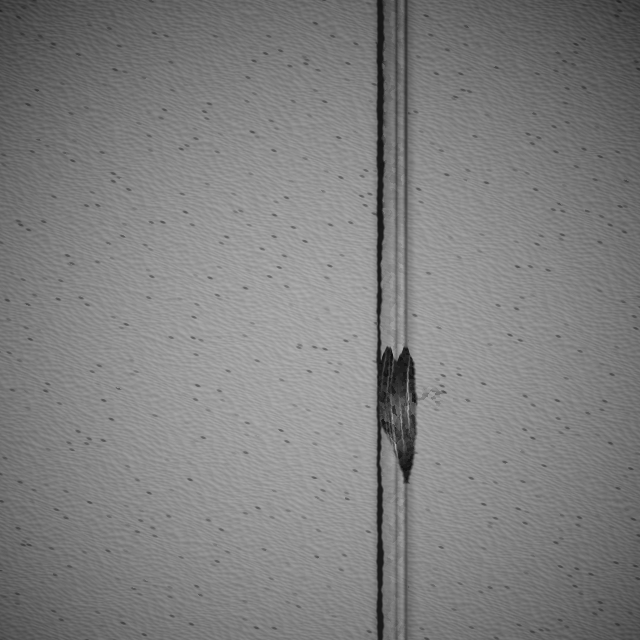
A Shadertoy shader for this texture:

```glsl
// Grey fibrous board with a dark vertical seam, a grooved strip and a torn gash.
#define CENTER_TONE 0.635
#define VIGNETTE 0.72
#define LIGHT_POS vec2(0.49, 0.45)
#define GRAIN_FREQ vec2(85.0, 210.0)
#define GRAIN_DEPTH 0.075
#define SEAM_X 0.5885
#define GROOVE_X 0.6345
#define GASH_TOP 0.464
#define GASH_LENGTH 0.219
#define FIBRES 11

float hash(vec2 p) {
    p = fract(p * vec2(0.1031, 0.1137));
    p += dot(p, p.yx + 33.33);
    return fract((p.x + p.y) * p.x * 7.31 + p.y * 5.17);
}

// Cellular noise: x = nearest distance, y = random value of that cell
vec2 cells(vec2 p) {
    vec2 base = floor(p), nearest = vec2(9.0, 0.0);
    for (int j = -1; j <= 1; j++)
    for (int i = -1; i <= 1; i++) {
        vec2 id = base + vec2(i, j);
        vec2 site = id + vec2(hash(id + 17.0), hash(id + 71.0));
        float d = length(p - site);
        if (d < nearest.x) nearest = vec2(d, hash(id + 131.0));
    }
    return nearest;
}

// Layered sines for ragged outlines, roughly -1 to 1
float ragged(float t) {
    return 0.45 * sin(t * 61.0 + 1.3) + 0.3 * sin(t * 149.0 + 2.0 * sin(t * 37.0))
         + 0.25 * sin(t * 383.0 + 0.7);
}

// Soft line profile
float ridge(float d, float width) { return exp(-d * d / (width * width)); }

// Embossed paper fibres, slightly tilted
float paperGrain(vec2 p) {
    vec2 q = vec2(p.x + 0.25 * p.y, p.y + 0.22 * p.x);
    q.y += 0.003 * sin(q.x * 47.0 + 3.0 * sin(q.y * 29.0));
    vec2 fine = q * GRAIN_FREQ;
    float emboss = cells(fine).x - cells(fine + vec2(0.25, 0.55)).x;
    float broad = cells(q * GRAIN_FREQ * 0.43 + 9.0).x - 0.5;
    return emboss + 0.28 * broad;
}

// Sparse short pits in the board
float pits(vec2 p) {
    vec2 c = cells((p + vec2(0.0, 0.3 * p.x)) * vec2(48.0, 100.0));
    return smoothstep(0.3, 0.08, c.x) * smoothstep(0.8, 1.0, c.y);
}

// Strip beside the seam: mottling, raised ribs and a soft groove
float strip(float tone, vec2 p, float px) {
    float inside = smoothstep(SEAM_X, SEAM_X + 0.003 + px, p.x)
                 * smoothstep(0.639, 0.632, p.x);
    float upper = smoothstep(0.48, 0.8, p.y);
    vec2 m = cells(p * vec2(150.0, 95.0) + vec2(ragged(p.y), 0.0));
    tone *= 1.0 - inside * (0.10 + 0.08 * upper);
    tone += inside * (m.y - 0.5) * 0.07;
    float stain = smoothstep(0.022, 0.004, p.x - SEAM_X) * inside;
    tone *= 1.0 - stain * smoothstep(0.35, 0.9, m.y) * (0.2 + 0.4 * upper);
    tone += 0.07 * ridge(p.x - 0.628, 0.0035) + 0.035 * ridge(p.x - 0.613, 0.003);
    tone *= 1.0 - (0.2 + 0.16 * upper) * ridge(p.x - 0.6195, 0.0022);
    tone *= 1.0 - (0.28 + 0.17 * upper) * ridge(p.x - GROOVE_X, 0.0028);
    return tone * (1.0 - 0.14 * ridge(p.x - 0.64, 0.007));
}

// Black crack with ragged sides, narrow above the gash
float seamMask(vec2 p, float px) {
    float wide = mix(0.0055, 0.0095, smoothstep(0.52, 0.68, p.y));
    wide += 0.003 * smoothstep(0.3, 0.18, p.y);
    float left = SEAM_X + 0.0012 * ragged(p.y * 1.3);
    float right = SEAM_X + wide + 0.0022 * ragged(p.y + 4.0);
    return smoothstep(left - px, left + 0.002 + px, p.x)
         * smoothstep(right + 0.002 + px, right - px, p.x);
}

// Torn opening: straight sides above, narrowing to a low right tip
float gashMask(vec2 p, float px) {
    float t = (GASH_TOP - p.y) / GASH_LENGTH;
    float left = 0.591 + 0.039 * smoothstep(0.45, 1.0, t) + 0.002 * ragged(p.y * 1.7);
    float right = 0.643 + 0.008 * sin(3.14 * clamp(t, 0.0, 1.0))
                - 0.004 * smoothstep(0.75, 1.0, t) + 0.0016 * ragged(p.y * 2.1 + 2.0);
    float top = GASH_TOP - 0.016 + 0.013 * cos((p.x - 0.606) * 225.0)
              + 0.005 * ragged(p.x * 2.5);
    float side = min(min(p.x - left, right - p.x), min(top - p.y, p.y - 0.245));
    return smoothstep(-0.0015 - px, 0.0025 + px, side);
}

// Shadows, scraps and pale threads inside the gash
float gashTone(vec2 p) {
    vec2 q = p - vec2(0.62, 0.355);
    vec2 scrap = cells(vec2(q.x * 130.0 + q.y * 25.0, q.y * 65.0));
    float tone = 0.10 + 0.24 * scrap.y * smoothstep(0.075, 0.015, abs(q.y + 0.01));
    tone += 0.10 * ridge(q.x - 0.008, 0.013) * ridge(q.y, 0.06);
    for (int i = 0; i < FIBRES; i++) {
        vec2 seed = vec2(float(i) * 3.7 + 2.0, 19.0);
        float a = hash(seed), b = hash(seed + 31.0);
        float mid = mix(-0.05, 0.085, b);
        float x = mix(-0.021, 0.019, a) + (q.y - mid) * (b - 0.5) * 0.3
                + 0.001 * ragged(q.y * 2.0 + a);
        tone += (0.14 + 0.2 * a) * ridge(q.x - x, 0.0014) * ridge(q.y - mid, 0.035);
    }
    return tone + 0.09 * (cells(p * 230.0).y - 0.5);
}

void mainImage(out vec4 fragColor, in vec2 fragCoord) {
    vec2 p = fragCoord / iResolution.xy;
    float px = 0.7 / iResolution.y;

    // Lit board
    vec2 fromLight = p - LIGHT_POS;
    float light = CENTER_TONE - VIGNETTE * dot(fromLight, fromLight);
    float onStrip = step(SEAM_X, p.x) * step(p.x, 0.638);
    float tone = light + GRAIN_DEPTH * paperGrain(p) * mix(1.0, 0.6, onStrip);
    tone *= 1.0 - 0.38 * pits(p) * (1.0 - onStrip);

    // Small scuff to the right of the gash
    vec2 scuff = (p - vec2(0.678, 0.381)) / vec2(0.026, 0.012);
    tone -= 0.2 * exp(-dot(scuff, scuff)) * smoothstep(0.5, 0.85, cells(p * vec2(110.0, 190.0)).y);

    // Strip, seam and gash
    tone = strip(tone, p, px);
    tone *= 1.0 - 0.12 * ridge(p.x - SEAM_X, 0.005);
    tone = mix(tone, 0.075, 0.93 * seamMask(p, px));
    tone = mix(tone, gashTone(p), gashMask(p, px));

    fragColor = vec4(vec3(clamp(tone, 0.0, 1.0)), 1.0);
}
```
